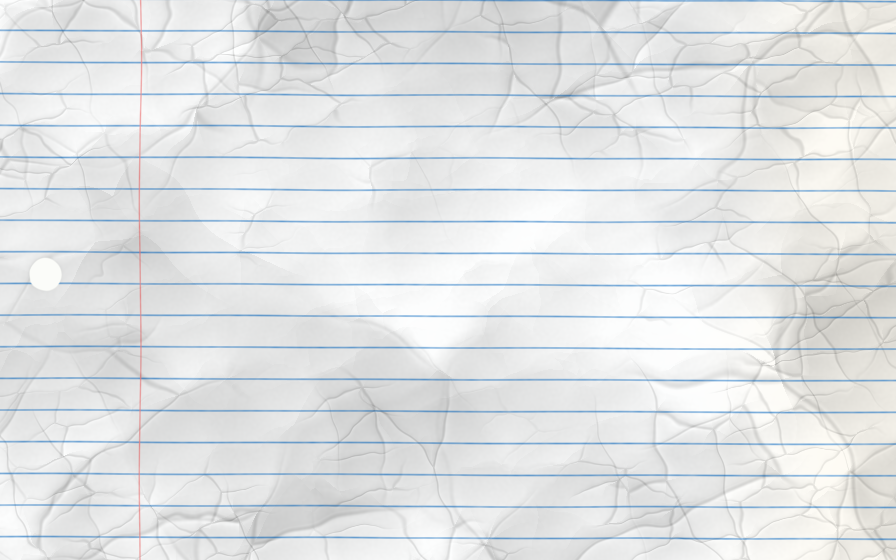
A WebGL 1 fragment shader for this texture:

```glsl
precision highp float;
// Crumpled ruled notebook paper: blue rules, a red margin and one punched hole.
// Creases are layered, warped Voronoi facets lit from the upper left;
// gradient noise varies their sharpness, the ink and the paper tone.
uniform vec2 u_resolution;

#define RULE_STEP 0.0565
#define RULE_HALF 0.0014
#define RULE_TILT 0.0030
#define MARGIN_X 0.2510
#define MARGIN_HALF 0.0010
#define HOLE vec3(0.081, 0.510, 0.029)
#define FACET_DEPTH 0.082
#define CREASE_DEPTH 0.15
#define PAPER vec3(0.908, 0.909, 0.905)
#define BLUE_INK vec3(0.38, 0.60, 0.80)
#define RED_INK vec3(0.90, 0.52, 0.52)
#define LIGHT vec2(-0.55, 0.835)

vec2 hash2(vec2 p) {
  vec2 q = vec2(dot(p, vec2(127.1, 311.7)), dot(p, vec2(269.5, 183.3)));
  return fract(sin(q) * 43758.55);
}

float corner(vec2 cell, vec2 f, vec2 o) {
  return dot(hash2(cell + o) * 2.0 - 1.0, f - o);
}

float gradientNoise(vec2 p) {
  vec2 i = floor(p), f = p - i;
  vec2 u = f * f * f * (f * (f * 6.0 - 15.0) + 10.0);
  return mix(mix(corner(i, f, vec2(0, 0)), corner(i, f, vec2(1, 0)), u.x),
             mix(corner(i, f, vec2(0, 1)), corner(i, f, vec2(1, 1)), u.x), u.y);
}

vec2 noise2(vec2 p) {
  return vec2(gradientNoise(p), gradientNoise(p + 37.4));
}

// Lit slope of tilted facets (x) and the dark or bright fold at their rims (y)
vec2 facets(vec2 p, vec2 light, float softness, float px) {
  vec2 cell = floor(p), f = p - cell;
  vec2 a = vec2(4.0), b = vec2(4.0);
  float tiltA = 0.0, tiltB = 0.0;
  for (int j = -1; j <= 1; j++) {
    for (int i = -1; i <= 1; i++) {
      vec2 g = vec2(float(i), float(j));
      vec2 site = g + hash2(cell + g) - f;
      float tilt = hash2(cell + g + 71.0).x - 0.5;
      if (dot(site, site) < dot(a, a)) {
        b = a; tiltB = tiltA;
        a = site; tiltA = tilt;
      } else if (dot(site, site) < dot(b, b)) {
        b = site; tiltB = tilt;
      }
    }
  }
  vec2 across = normalize(b - a);
  float edge = dot(0.5 * (a + b), across);
  float shadeA = dot(a, light) + tiltA;
  float shadeB = dot(b, light) + tiltB;
  float blend = 0.5 - 0.5 * smoothstep(0.0, softness + px, edge);
  float rim = dot(across, light) * exp(-edge * 16.0) * smoothstep(0.0, 0.02 + px, edge);
  float fold = 1.0 - smoothstep(0.0, 0.012 + px, edge);
  return vec2(mix(shadeA, shadeB, blend), 0.55 * rim - 0.65 * fold);
}

// Coverage of a stroke at distance d from its centre
float stroke(float d, float halfWidth, float px) {
  return clamp((halfWidth - d) / (1.4 * px) + 0.5, 0.0, 1.0);
}

// Sum of facet layers, turned alternately along both diagonals
float crumple(vec2 p, float px) {
  float calm = 0.38 * smoothstep(0.15, 0.8, length((p - vec2(0.72, 0.48)) * vec2(1.0, 1.6)));
  float shade = 0.0, scale = 2.1, depth = FACET_DEPTH;
  for (int k = 0; k < 4; k++) {
    float n = float(k);
    float angle = 0.75 + n * 1.75;
    mat2 turn = mat2(cos(angle), sin(angle), -sin(angle), cos(angle));
    vec2 warped = p + noise2(p * scale * 1.1 + n * 9.1) * 0.30 / scale
                    + noise2(p * scale * 3.7 + n * 5.3) * 0.09 / scale;
    vec2 q = (turn * warped) * vec2(0.65, 1.35) * scale + n * 17.3;
    float rough = gradientNoise(p * (2.2 + n) + n * 13.7 + 4.0);
    float softness = mix(0.34, 0.03, smoothstep(-0.3, 0.3, rough + calm - 0.1));
    float folded = smoothstep(0.18, 0.52, rough + calm);
    vec2 s = facets(q, turn * LIGHT, softness, px * scale * 1.3);
    shade += depth * s.x * mix(0.75, 1.15, folded) + CREASE_DEPTH * folded * s.y;
    scale *= 1.75;
    depth *= 0.74;
  }
  return shade;
}

void main() {
  vec2 p = gl_FragCoord.xy / u_resolution.y;
  float px = 1.0 / u_resolution.y;

  // Paper: folds, soft undulation, fibre grain and a yellowed right side
  float shade = crumple(p, px) + 0.035 * gradientNoise(p * 3.1 + 8.0);
  shade += 0.012 * gradientNoise(p * 130.0);
  float aged = smoothstep(1.15, 1.6, p.x + 0.2 * gradientNoise(p * 3.0));
  vec3 color = PAPER + min(shade, 0.075 + 0.1 * shade);
  color *= mix(vec3(0.998, 1.0, 1.004), vec3(1.0, 0.988, 0.962), aged);

  // Printed lines: both waver slightly and break up with the paper grain
  float ink = 0.88 + 0.3 * gradientNoise(p * vec2(60.0, 90.0));
  float row = (1.0 - p.y + 0.0023 - RULE_TILT * p.x
               + 0.0025 * gradientNoise(p * 4.0 + 2.0)) / RULE_STEP;
  float ruleDist = abs(fract(row + 0.5) - 0.5) * RULE_STEP;
  float marginDist = abs(p.x - MARGIN_X - 0.006 * gradientNoise(vec2(3.3, p.y * 4.0)));
  color = mix(color, BLUE_INK + 0.5 * shade, ink * stroke(ruleDist, RULE_HALF, px));
  color = mix(color, RED_INK + 0.5 * shade, ink * stroke(marginDist, MARGIN_HALF, px));

  // Punched hole with a faint shaded rim
  vec2 toHole = p - HOLE.xy;
  float holeDist = length(toHole) - HOLE.z + 0.003 * gradientNoise(p * 45.0);
  color -= 0.07 * exp(-abs(holeDist) * 300.0) * (0.6 + 0.4 * dot(normalize(toHole + 1e-5), LIGHT));
  color = mix(color, vec3(0.985, 0.99, 0.975), 1.0 - smoothstep(-px, px, holeDist));

  gl_FragColor = vec4(clamp(color, 0.0, 1.0), 1.0);
}
```
